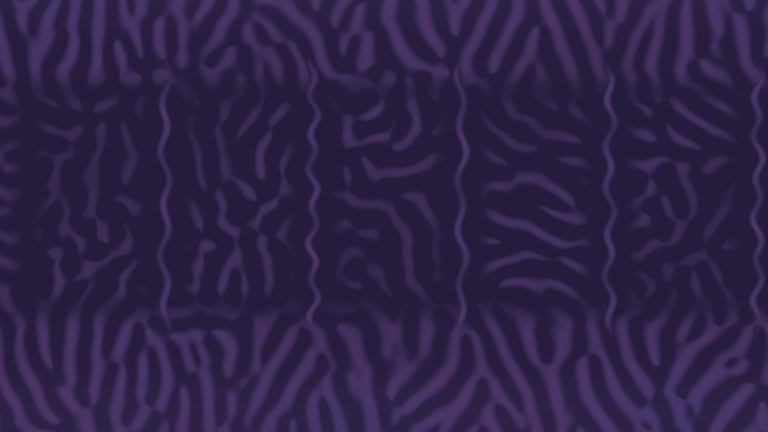
Write a Shadertoy shader that draws this pattern.

```glsl
const vec3 DARK = vec3(0.145, 0.105, 0.235);
const vec3 MID  = vec3(0.205, 0.150, 0.305);
const vec3 PINK = vec3(0.325, 0.215, 0.410);
const vec3 BLUE = vec3(0.255, 0.205, 0.410);
const float TAU = 6.2831853;
const float PITCH = 0.343;             // distance between seams
const float FIRST_SEAM = 0.039;
const float PANEL_Y = 0.54;            // centre height of the panels
const vec2  PANEL_HALF = vec2(0.138, 0.255);
const float GRAIN = 0.055;             // cell size of the ridge noise
const float RIDGE_FREQ = 15.5;         // ridges per canvas height
const float SEAM_WIDTH = 0.015;
const float SEAM_SWAY = 0.008;

vec3 hash3(vec2 cell) {
    vec3 h = fract(cell.xyx * vec3(0.1031, 0.1030, 0.0973));
    h += dot(h, h.yxz + 33.33);
    return fract((h.xxy + h.yzz) * h.zyx);
}

// Layered sines, about -2 to 2
float wander(vec2 p) {
    return sin(9.1 * p.x + 2.3 * sin(6.7 * p.y) + 0.8)
         + sin(11.3 * p.y - 3.1 * p.x + 1.7 * sin(8.3 * p.x));
}

// Horizontal offset from the centre of the nearest panel
float panelX(float x) {
    return (fract((x - FIRST_SEAM) / PITCH) - 0.5) * PITCH;
}

// 0 beside the panels, 1 in the bands above and below
float bandMask(float y) {
    return smoothstep(0.215, 0.31, abs(y - PANEL_Y));
}

// Direction across the ridges: free in panels, fanned towards seams in bands
float ridgeAngle(vec2 p) {
    float w = wander(p);
    float side = sign(p.y - PANEL_Y);
    float fan = side * 0.5 * sin(TAU * panelX(p.x) / PITCH);
    float band = fan + w * (side > 0.0 ? 0.16 : 0.3);
    float inner = mix(1.3 + 1.2 * w, 1.5 + 0.2 * w, smoothstep(0.07, 0.03, p.x));
    return mix(inner, band, bandMask(p.y));
}

// Cellular wave noise: oriented wavelets summed as complex numbers
float ridgeWave(vec2 p) {
    vec2 base = floor(p / GRAIN);
    vec2 sum = vec2(0.0);
    for (int j = -2; j <= 2; j++) {
        for (int i = -2; i <= 2; i++) {
            vec2 cell = base + vec2(i, j);
            vec3 rnd = hash3(cell + 40.0);
            vec2 centre = (cell + rnd.xy) * GRAIN;
            vec2 d = p - centre;
            float window = max(0.0, 1.0 - dot(d, d) / (4.0 * GRAIN * GRAIN));
            float angle = ridgeAngle(centre);
            float phase = TAU * (RIDGE_FREQ * dot(d, vec2(cos(angle), sin(angle))) + rnd.z);
            sum += window * window * window * vec2(cos(phase), sin(phase));
        }
    }
    return sum.x / (length(sum) + 0.25);
}

// Wavy vertical strand between panels
float seamLight(vec2 p) {
    float id = floor((p.x - FIRST_SEAM) / PITCH + 0.5);
    float phase = TAU * p.y / (0.105 + 0.02 * sin(id * 2.4)) + id * 1.9;
    float sway = SEAM_SWAY * (sin(phase) + 0.5 * sin(0.43 * phase + id));
    float d = abs(p.x - FIRST_SEAM - id * PITCH - sway);
    float strength = 0.72 + 0.18 * sin(0.6 * phase + id * 3.0);
    float reach = 1.0 - smoothstep(0.26, 0.36, abs(p.y - PANEL_Y));
    return step(0.5, id) * strength * reach * smoothstep(SEAM_WIDTH, 0.0, d);
}

void mainImage(out vec4 fragColor, in vec2 fragCoord) {
    vec2 p = fragCoord / iResolution.y;
    float wave = ridgeWave(p);
    float patches = 0.5 + 0.25 * wander(p * 0.8 + 3.7);

    // Faint ridges that fade towards each panel edge
    vec2 box = abs(vec2(panelX(p.x), p.y - PANEL_Y)) - PANEL_HALF;
    float edge = length(max(box, 0.0)) + min(max(box.x, box.y), 0.0);
    float inside = smoothstep(0.01, -0.05, edge);
    float panel = inside * (0.45 + 0.3 * patches) * smoothstep(-0.1, 1.0, wave);

    // Full ridges in the bands and at the left border
    float band = bandMask(p.y);
    float border = 0.75 * smoothstep(0.065, 0.015, p.x);
    float rim = smoothstep(0.33, 0.48, abs(p.y - PANEL_Y));
    float strong = 0.1 + 0.15 * rim + (0.55 + 0.2 * patches) * smoothstep(-0.6, 1.0, wave);
    float light = mix(panel, strong, max(band, border));
    light = max(light, seamLight(p));

    // Dark to mid to a crest that drifts between pink and blue
    float tint = clamp(0.25 + 0.6 * patches - 0.35 * wave + 0.2 * rim, 0.0, 1.0);
    vec3 crest = mix(PINK, BLUE, tint);
    vec3 color = mix(DARK, MID, smoothstep(0.0, 0.5, light));
    color = mix(color, crest, smoothstep(0.3, 0.95, light));
    fragColor = vec4(color, 1.0);
}
```
